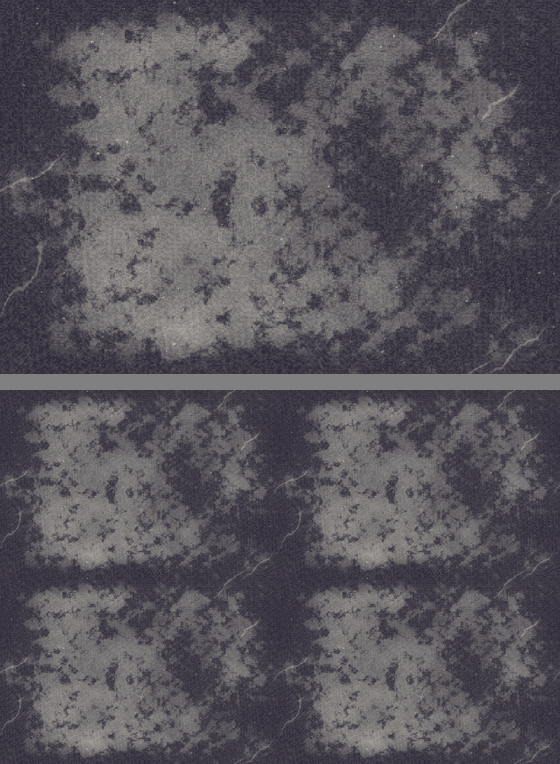
Top: one tile. Bottom: repeated 2 by 2.
Write a Shadertoy shader that draws this texture.

```glsl
// Weathered dark concrete: pale worn film, fine grit, hairline cracks and chips, tiling.

const float PI = 3.14159;
const vec2 TILE = vec2(3.0, 2.0);               // proportions of one repeat
const vec3 SLATE = vec3(0.19, 0.17, 0.225);
const vec3 CHALK = vec3(0.62, 0.61, 0.585);
const int CRACKS = 5;

float hash(vec2 p) {
    return fract(sin(dot(p, vec2(127.1, 311.7))) * 43758.55);
}

// Value noise that wraps after a whole number of cells
float wrapNoise(vec2 p, vec2 period, float seed) {
    vec2 cell = floor(p);
    vec2 f = p - cell;
    f = f * f * (3.0 - 2.0 * f);
    vec2 lo = mod(cell, period) + seed;
    vec2 hi = mod(cell + 1.0, period) + seed;
    return mix(mix(hash(lo), hash(vec2(hi.x, lo.y)), f.x),
               mix(hash(vec2(lo.x, hi.y)), hash(hi), f.x), f.y);
}

// Layered noise; gain sets how rough the fine layers are
float fbm(vec2 uv, float scale, int octaves, float gain, float seed) {
    float sum = 0.0, total = 0.0, weight = 1.0;
    vec2 period = TILE * scale;
    for (int i = 0; i < octaves; i++) {
        sum += weight * wrapNoise(uv * period, period, seed + 7.3 * float(i));
        total += weight;
        weight *= gain;
        period *= 2.0;
    }
    return sum / total;
}

// Broad wear: dim at the borders, strongest left of centre, clouded
float wear(vec2 uv, float clouds) {
    vec2 rim = sin(PI * uv);
    float inside = smoothstep(0.0, 0.55, rim.x) * smoothstep(0.0, 0.4, rim.y);
    float side = 0.5 + 0.5 * cos(2.0 * PI * (uv.x - 0.25));
    return inside * (0.34 + 0.4 * side) + 0.95 * (clouds - 0.5);
}

// Tapered line through the centre, measured across the wrapped edges
float crack(vec2 uv, vec2 centre, float angle, float halfLength, float width) {
    vec2 d = (fract(uv - centre + 0.5) - 0.5) * TILE;
    vec2 along = vec2(cos(angle), sin(angle));
    float t = clamp(dot(d, along), -halfLength, halfLength);
    float taper = 1.0 - abs(t) / halfLength;
    float dist = length(d - along * t);
    float line = 1.0 - smoothstep(0.2 * width, width, dist);
    float halo = 0.25 * exp(-dist / (3.0 * width));
    return (line + halo) * smoothstep(0.0, 0.5, taper);
}

// Cracks gathered around the left and right borders
float cracks(vec2 uv, float seed) {
    float mark = 0.0;
    for (int i = 0; i < CRACKS; i++) {
        vec2 id = vec2(float(i), seed);
        vec2 centre = vec2(0.8 + 0.3 * hash(id), (float(i) + hash(id + 3.0)) / float(CRACKS));
        float angle = 0.5 + 1.0 * hash(id + 5.0);
        float halfLength = 0.2 + 0.15 * hash(id + 9.0);
        mark = max(mark, crack(uv, centre, angle, halfLength, 0.011));
    }
    return mark;
}

// Sparse pale chips, one at most in each cell
float chips(vec2 uv, float scale, float share, float seed) {
    vec2 period = TILE * scale;
    vec2 p = uv * period;
    vec2 id = mod(floor(p), period) + seed;
    vec2 centre = 0.2 + 0.6 * vec2(hash(id), hash(id + 17.0));
    float radius = mix(0.04, 0.12, pow(hash(id + 31.0), 3.0));
    float dot1 = 1.0 - smoothstep(0.4 * radius, 1.3 * radius, length(fract(p) - centre));
    return dot1 * step(1.0 - share, hash(id + 47.0));
}

void mainImage(out vec4 fragColor, in vec2 fragCoord) {
    vec2 uv = fragCoord / iResolution.xy;

    // Worn film broken into flakes
    float clouds = fbm(uv, 2.0, 5, 0.55, 11.0);
    float worn = wear(uv, clouds);
    float flakes = fbm(uv, 10.0, 5, 0.76, 23.0);
    float film = smoothstep(-0.1, 0.12, flakes - 0.5 + 0.5 * (worn - 0.37));
    float tone = mix(0.1 + 0.12 * worn, 0.16 + 0.85 * worn, film);

    // Faint mineral rims around the stains
    float stain = fbm(uv, 3.0, 4, 0.5, 37.0);
    tone += 0.07 * film * (1.0 - smoothstep(0.0, 0.025, abs(stain - 0.4)));

    // Fine grit
    tone += 0.32 * (fbm(uv, 128.0, 1, 1.0, 53.0) - 0.5);

    // Ragged cracks and chips
    vec2 ragged = vec2(fbm(uv, 4.0, 4, 0.55, 61.0), fbm(uv, 4.0, 4, 0.55, 71.0)) - 0.5;
    tone += 0.34 * cracks(uv + 0.09 * ragged, 4.0);
    tone += 0.55 * chips(uv + 0.03 * ragged, 14.0, 0.14, 83.0);

    fragColor = vec4(mix(SLATE, CHALK, clamp(tone, 0.0, 1.15)), 1.0);
}
```
